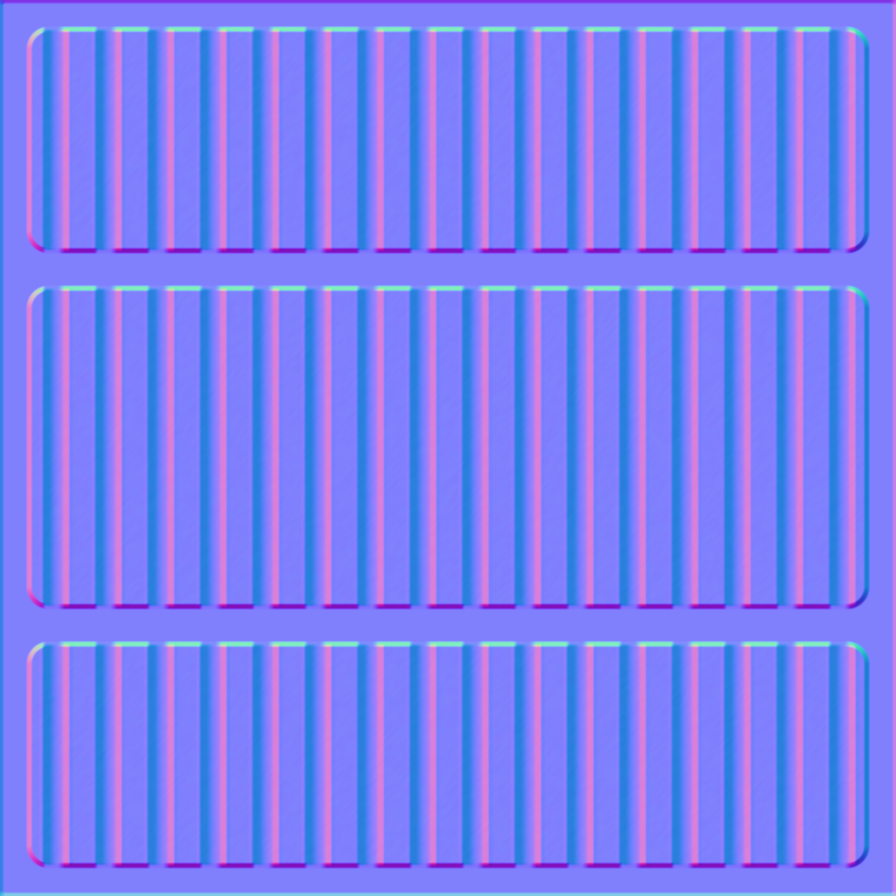
A WebGL 1 fragment shader for this texture map:

```glsl
precision highp float;
// Tangent-space normal map of a plate with three recessed, rounded panels,
// each crossed by sixteen vertical ridges. Slopes from distance functions
// and a ridge profile are summed, then encoded as a unit normal (green down).

uniform vec2 u_resolution;

const float RIDGE_PERIOD = 0.0585;
const float FIRST_RIDGE = 0.0525;
const float PANEL_SPACING = 0.3431;
const float PANEL_RADIUS = 0.026;

float hash(vec2 p) {
  vec3 q = fract(vec3(p.xyx) * 0.1031);
  q += dot(q, q.yzx + 33.33);
  return fract((q.x + q.y) * q.z);
}

float valueNoise(vec2 p) {
  vec2 cell = floor(p);
  vec2 f = fract(p);
  f = f * f * (3.0 - 2.0 * f);
  float low = mix(hash(cell), hash(cell + vec2(1.0, 0.0)), f.x);
  float high = mix(hash(cell + vec2(0.0, 1.0)), hash(cell + vec2(1.0)), f.x);
  return mix(low, high, f.y);
}

// Soft band that rises from a to b and falls from c to d.
float band(float x, float a, float b, float c, float d) {
  return smoothstep(a, b, x) * (1.0 - smoothstep(c, d, x));
}

// Signed distance to a rounded box (x) and its outward direction (yz).
vec3 roundedBox(vec2 p, vec2 halfSize, float radius) {
  vec2 q = abs(p) - halfSize + radius;
  vec2 corner = max(q, 0.0);
  float dist = length(corner) + min(max(q.x, q.y), 0.0) - radius;
  vec2 outward = sign(p) * corner / max(length(corner), 0.00001);
  return vec3(dist, outward);
}

// Sideways slope across one ridge: steep left flank, round top, right lip.
float ridgeSlope(float t, float variation) {
  float leftFlank = band(t, -0.115, -0.045, 0.02, 0.21);
  float rightSlope = 0.3 * band(t, 0.17, 0.30, 0.40, 0.45);
  float rightLip = 0.42 * band(t, 0.26, 0.345, 0.39, 0.45);
  float seam = band(t, -0.17, -0.13, -0.12, -0.09)
             - band(t, 0.42, 0.46, 0.47, 0.52);
  return rightSlope + rightLip - 0.68 * leftFlank + 0.12 * variation * seam;
}

float ridgeHeight(float t) {
  return band(t, -0.11, -0.01, 0.19, 0.36);
}

// Faint diagonal brush grain as a slope.
vec2 grainSlope(vec2 uv) {
  vec2 along = vec2(uv.x + uv.y, uv.x - uv.y);
  vec2 p = along * vec2(75.0, 210.0);
  return vec2(valueNoise(p), valueNoise(p + 57.0)) - 0.5;
}

void main() {
  vec2 uv = gl_FragCoord.xy / u_resolution;

  // Ridge coordinates, shared by all panels
  float ridgeX = (uv.x - FIRST_RIDGE) / RIDGE_PERIOD;
  float ridgeId = floor(ridgeX + 0.25);
  float t = ridgeX - ridgeId;

  // Outer rim falls away from the plate
  vec3 rim = roundedBox(uv - 0.5, vec2(0.5), 0.006);
  float rimBand = smoothstep(-0.0055, -0.0015, rim.x);
  vec2 slope = vec2(rim.y, -rim.z) * 0.6 * rimBand;

  // Panels: bevelled edge, ridges and grain
  for (int i = -1; i <= 1; i++) {
    float row = float(i);
    float halfHeight = mix(0.1816, 0.1276, abs(row));
    vec2 center = vec2(0.5, 0.5007 + row * PANEL_SPACING);
    vec3 panel = roundedBox(uv - center, vec2(0.4714, halfHeight), PANEL_RADIUS);

    float inside = 1.0 - smoothstep(-0.007, -0.0025, panel.x);
    float edge = band(panel.x, -0.0085, -0.005, -0.003, 0.0005);
    float exposed = 1.0 - 0.88 * ridgeHeight(t) * abs(panel.z);
    float steepness = mix(0.78, 0.88, abs(panel.z));
    slope += vec2(-panel.y, panel.z) * edge * exposed * steepness;

    float variation = hash(vec2(ridgeId, row + 7.0));
    slope.x += ridgeSlope(t, variation) * inside;
    slope += grainSlope(uv) * 0.035 * inside;
  }

  // Encode the unit normal
  slope *= min(1.0, 0.93 / max(length(slope), 0.0001));
  vec3 normal = vec3(slope, sqrt(1.0 - dot(slope, slope)));
  gl_FragColor = vec4(0.5 + vec3(0.495, 0.495, 0.492) * normal, 1.0);
}
```
